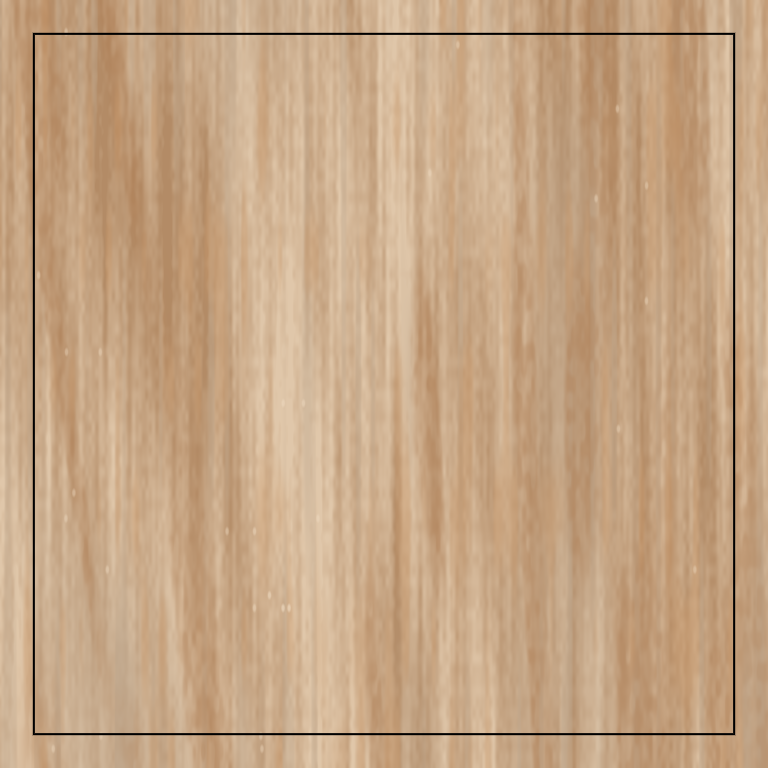
Write a three.js fragment shader that draws this texture.

```glsl
// Pale oak veneer with upright grain inside a thin black square outline.
// Stretched value noise at several widths sets the tone; broken brown pores,
// a grey wash and sparse pale flecks are laid over it.
varying vec2 vUv;

float hash(vec2 p) {
  return fract(sin(dot(p, vec2(127.1, 311.7))) * 43758.5453);
}

float noise(vec2 p) {
  vec2 i = floor(p);
  vec2 f = fract(p);
  f = f * f * (3.0 - 2.0 * f);
  return mix(mix(hash(i), hash(i + vec2(1.0, 0.0)), f.x),
             mix(hash(i + vec2(0.0, 1.0)), hash(i + vec2(1.0, 1.0)), f.x), f.y);
}

// Noise centred on zero, drawn out along y
float fibre(vec2 p, float across, float along, float seed) {
  return noise(p * vec2(across, along) + seed) - 0.5;
}

// Soft elliptical stain
float stain(vec2 p, vec2 centre, vec2 radius) {
  vec2 q = (p - centre) / radius;
  return exp(-dot(q, q));
}

// Brown pore bands, broken into short dashes
float pores(vec2 p, vec2 grain) {
  float band = smoothstep(0.54, 0.82, noise(grain * vec2(34.0, 2.2) + 31.0));
  float dash = noise(p * vec2(170.0, 48.0) + 7.0);
  float strand = noise(p * vec2(120.0, 7.0) + 53.0);
  return band * (0.3 + 0.5 * smoothstep(0.25, 0.8, dash) + 0.4 * strand);
}

// Small bright slivers, at most one per cell
float flecks(vec2 p, float density) {
  vec2 cell = p * vec2(110.0, 60.0);
  vec2 id = floor(cell);
  vec2 q = fract(cell) - 0.5;
  q.x += 0.3 * (hash(id + 3.0) - 0.5);
  float present = step(1.0 - density, hash(id + 19.0));
  return present * (1.0 - smoothstep(0.12, 0.45, length(q * vec2(1.2, 1.0))));
}

void main() {
  vec2 p = vUv;

  // Bands lean slightly to the right as they descend, more so at the left
  vec2 grain = p;
  grain.x += mix(0.13, 0.03, smoothstep(0.1, 0.8, p.x)) * p.y;
  grain.x += 0.012 * fibre(p, 5.0, 3.0, 11.0);

  // Tone from broad bands down to hairlines
  float tone = 0.62;
  tone += 0.65 * fibre(grain, 9.0, 1.3, 2.0);
  tone += 0.75 * fibre(grain, 32.0, 2.0, 17.0);
  tone += 0.75 * fibre(p, 95.0, 2.5, 41.0);
  tone += 0.60 * fibre(p, 190.0, 5.0, 67.0);
  tone += 0.40 * fibre(p, 230.0, 70.0, 83.0);

  // Darker cloud at upper left, pale areas beside it and near the middle
  float cloud = stain(grain, vec2(0.26, 0.68), vec2(0.085, 0.27));
  cloud *= 0.6 + 0.8 * noise(p * vec2(40.0, 6.0));
  tone -= 0.65 * cloud;
  tone += 0.35 * stain(p, vec2(0.06, 0.36), vec2(0.06, 0.24));
  tone += 0.35 * stain(grain, vec2(0.59, 0.5), vec2(0.03, 0.6));

  // Wood colours
  vec3 dark = vec3(0.735, 0.590, 0.450);
  vec3 light = vec3(0.850, 0.742, 0.622);
  vec3 brown = vec3(0.690, 0.505, 0.345);
  vec3 grey = vec3(0.745, 0.655, 0.555);
  vec3 color = mix(dark, light, clamp(tone, -0.3, 1.25));

  // Grey wash and fine grey threads
  float wash = smoothstep(0.45, 0.85, noise(grain * vec2(13.0, 1.6) + 97.0));
  float thread = smoothstep(0.62, 0.9, noise(p * vec2(105.0, 2.0) + 71.0));
  color = mix(color, grey, 0.4 * wash + 0.4 * thread);

  // Pores, with warm threads running beside them
  color = mix(color, brown, 0.55 * pores(p, grain));
  float warm = smoothstep(0.6, 0.95, noise(p * vec2(85.0, 6.0) + 23.0));
  color = mix(color, vec3(0.79, 0.60, 0.42), 0.4 * warm);

  // Pale flecks, thickest in a patch at lower left of centre
  float patchy = stain(p, vec2(0.375, 0.30), vec2(0.035, 0.18));
  float fleck = flecks(p, 0.007 + 0.06 * patchy);
  color = mix(color, vec3(0.93, 0.85, 0.75), (0.45 + 0.3 * patchy) * fleck);

  // Thin square outline
  vec2 offset = abs(p - 0.5);
  float edge = abs(max(offset.x, offset.y) - 0.456);
  color *= smoothstep(0.0006, 0.0021, edge);

  gl_FragColor = vec4(color, 1.0);
}
```
